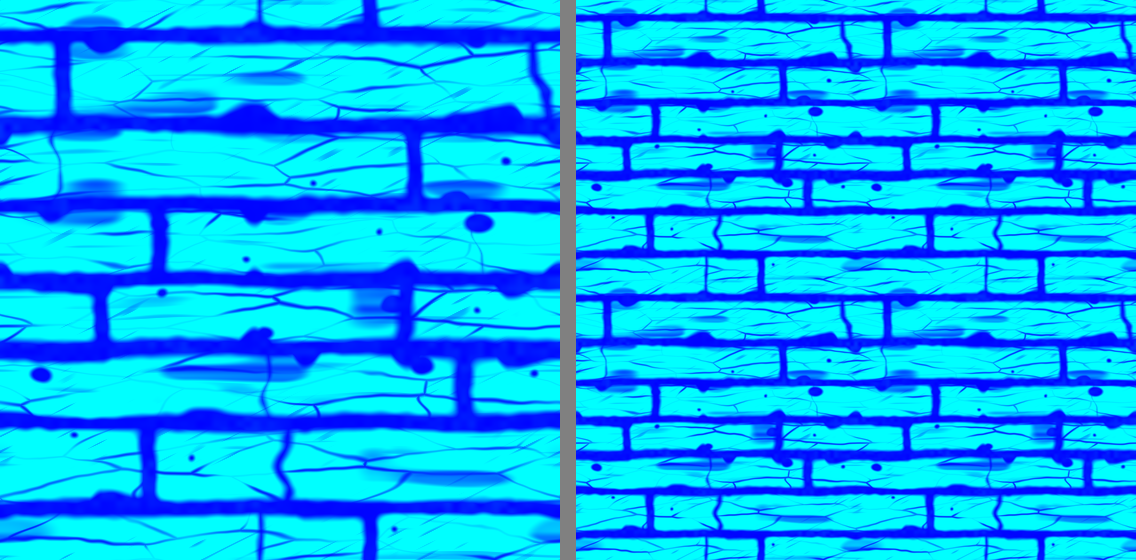
Left: one tile. Right: repeated 2 by 2.
Reproduce this texture map procedurally as a WebGL 2 fragment shader.

```glsl
#version 300 es
precision highp float;

uniform vec2 u_resolution;
out vec4 fragColor;

// Row boundaries going up; the last one wraps onto the first
const float rowEdge[8] = float[8](.091, .245, .378, .499, .633, .776, .935, 1.091);
// Per row: wide joint, secondary split, half width of that split
const vec3 rowJoint[7] = vec3[7](
  vec3(.267, .510, -.001), vec3(.830, .480, -.005), vec3(.183, .716, .006),
  vec3(.283, .850, -.006), vec3(.742, .100, -.005), vec3(.111, .965, .001),
  vec3(.661, .465, -.002));

// Integer hash giving two values in 0..1
vec2 hash2(vec2 cell, float seed) {
  uvec3 v = uvec3(ivec3(vec3(cell, seed))) * 1664525u + 1013904223u;
  v.x += v.y * v.z; v.y += v.z * v.x; v.z += v.x * v.y;
  v ^= v >> 16u;
  v.x += v.y * v.z; v.y += v.z * v.x;
  return vec2(v.xy >> 8u) / 16777216.0;
}

// Value noise that wraps over the unit square
float noise(vec2 uv, vec2 period, float seed) {
  vec2 p = uv * period, i = floor(p), f = p - i;
  f = f * f * (3.0 - 2.0 * f);
  vec2 a = mod(i, period), b = mod(i + 1.0, period);
  return mix(mix(hash2(a, seed).x, hash2(vec2(b.x, a.y), seed).x, f.x),
             mix(hash2(vec2(a.x, b.y), seed).x, hash2(b, seed).x, f.x), f.y);
}

// Canvas distance to the borders of stretched, wrapping Voronoi cells
float crackDistance(vec2 uv, vec2 period, float seed) {
  vec2 p = uv * period, base = floor(p), f = p - base;
  vec2 nearest = vec2(0), nearestCell = vec2(0);
  float best = 9.0;
  for (int k = 0; k < 9; k++) {
    vec2 o = vec2(k % 3 - 1, k / 3 - 1);
    vec2 r = o + .02 + .96 * hash2(mod(base + o, period), seed) - f;
    if (dot(r, r) < best) { best = dot(r, r); nearest = r; nearestCell = o; }
  }
  float border = 9.0;
  for (int k = 0; k < 25; k++) {
    vec2 o = nearestCell + vec2(k % 5 - 2, k / 5 - 2);
    vec2 r = o + .02 + .96 * hash2(mod(base + o, period), seed) - f;
    vec2 across = r - nearest;
    if (dot(across, across) < 1e-4) continue;
    vec2 n = normalize(across);
    border = min(border, dot(.5 * (nearest + r), n) / length(n * period));
  }
  return border;
}

// Signed distance to scattered oval knots
float knotDistance(vec2 uv, vec2 period) {
  vec2 base = floor(uv * period);
  float d = 1.0;
  for (int k = 0; k < 9; k++) {
    vec2 cell = base + vec2(k % 3 - 1, k / 3 - 1), id = mod(cell, period);
    vec2 pick = hash2(id, 21.0);
    if (pick.x > .42) continue;
    vec2 r = uv - (cell + .15 + .7 * hash2(id, 22.0)) / period;
    r.x /= mix(1.0, 1.5, pick.y);
    d = min(d, length(r) - mix(.003, .020, pick.y * pick.y));
  }
  return d;
}

float softMin(float a, float b, float k) {
  float t = max(k - abs(a - b), 0.0) / k;
  return min(a, b) - .25 * k * t * t;
}

float wrapDistance(float a, float b) { return abs(fract(a - b + .5) - .5); }

// Gap half width, with occasional wide bites out of the plank
float gapWidth(float x, float line) {
  float bite = smoothstep(.80, 1.05, noise(vec2(x, line / 14.0), vec2(11, 14), 5.0));
  return .0058 + .026 * bite + .004 * noise(vec2(x, line / 14.0), vec2(5, 14), 15.0);
}

void main() {
  vec2 uv = gl_FragCoord.xy / u_resolution;
  float rough = noise(uv, vec2(44, 60), 1.0) - .5;
  vec2 bend = vec2(noise(uv, vec2(5, 24), 2.0), noise(uv, vec2(6, 7), 3.0)) - .5;
  float wobble = noise(uv, vec2(15, 34), 16.0) - .5;

  // Plank rows
  float y = fract(uv.y + .010 * bend.y - rowEdge[0]) + rowEdge[0];
  int row = 0;
  for (int k = 1; k < 7; k++) if (y >= rowEdge[k]) row = k;
  float line = 2.0 * float(row);
  float gap = min(y - rowEdge[row] - gapWidth(uv.x, line),
                  rowEdge[row + 1] - y - gapWidth(uv.x, line + 1.0));

  // Upright joints and thinner splits
  vec3 joint = rowJoint[row];
  float wide = wrapDistance(uv.x + .008 * bend.x, joint.x) - .0075;
  float split = wrapDistance(uv.x + .035 * bend.x, joint.y) - joint.z;
  gap = softMin(softMin(gap, wide, .018), split, .008) + .004 * rough;
  float softness = mix(.009, .019, noise(uv, vec2(7, 16), 4.0));
  float height = smoothstep(-.001, softness, gap);

  // Chipped, streaked hollows
  float hollow = smoothstep(.74, .88, noise(uv + .01 * bend, vec2(6, 21), 6.0));
  float streak = noise(uv, vec2(4, 76), 7.0);
  height *= 1.0 - hollow * mix(.15, .80, streak);

  // Long cracks that fade in and out
  vec2 warped = uv + vec2(.060, .016) * bend + vec2(.016, .007) * wobble + .003 * rough;
  float crack = crackDistance(warped, vec2(4, 21), 8.0);
  float depth = smoothstep(.28, .85, noise(uv, vec2(9, 26), 9.0));
  float crackLine = 1.0 - smoothstep(.0, mix(.003, .0055, depth), crack);
  height *= 1.0 - mix(.08, .85, depth) * crackLine;

  // Short slanted scratches and faint grain
  vec2 slanted = vec2(uv.x, 2.0 * uv.y - uv.x);
  float scratch = smoothstep(.78, .97, noise(slanted, vec2(17, 75), 10.0));
  float grain = smoothstep(.82, 1.0, noise(uv + .01 * bend, vec2(7, 95), 11.0));
  height *= 1.0 - .32 * scratch * smoothstep(.40, .75, noise(uv, vec2(6, 9), 12.0));
  height *= 1.0 - .25 * grain;

  // Knots
  float knot = knotDistance(uv + .006 * bend + .003 * rough, vec2(5, 8));
  height *= smoothstep(-.003, .006, knot);

  // Debris lying in the dark parts
  float debris = noise(uv, vec2(70), 13.0) * noise(uv, vec2(9, 13), 14.0);
  height = max(height, .20 * debris);
  fragColor = vec4(mix(vec3(0, .01, 1), vec3(0, 1, 1), height), 1);
}
```
